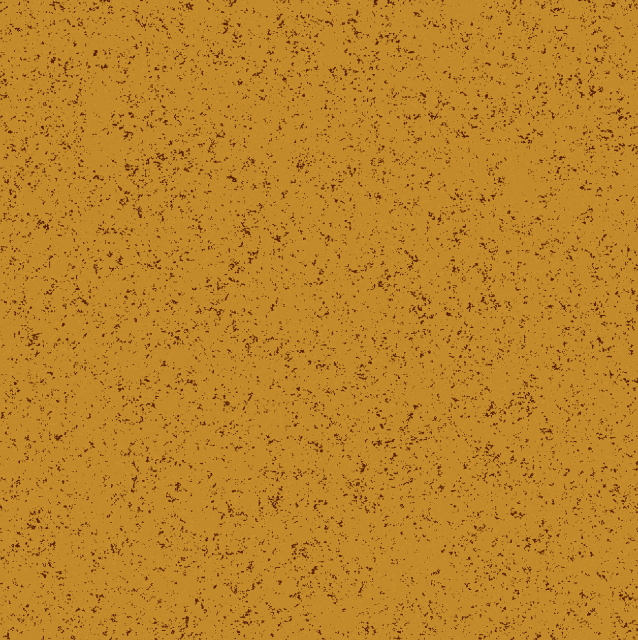
This texture is drawn by a Shadertoy shader. Its source:

```glsl
// Ochre ground peppered with fine, clumped dark brown grains.

float hash(vec2 cell) {
    uvec2 q = uvec2(ivec2(cell)) * uvec2(1597334673u, 3812015801u);
    uint h = (q.x ^ q.y) * 1597334673u;
    h = (h ^ (h >> 15u)) * 2246822519u;
    h ^= h >> 13u;
    return float(h >> 8u) / 16777216.0;
}

float valueNoise(vec2 p) {
    vec2 cell = floor(p);
    vec2 f = fract(p);
    f = f * f * (3.0 - 2.0 * f);
    return mix(
        mix(hash(cell), hash(cell + vec2(1, 0)), f.x),
        mix(hash(cell + vec2(0, 1)), hash(cell + vec2(1, 1)), f.x), f.y);
}

// Fine grit plus broader layers that gather it into clumps.
float grainField(vec2 uv) {
    mat2 turn = mat2(0.8, 0.6, -0.6, 0.8);
    float field = 0.34 * valueNoise(uv * vec2(620.0, 670.0));
    field += 0.36 * valueNoise(uv * vec2(290.0, 325.0) + 37.3);
    field += 0.20 * valueNoise(turn * uv * 120.0 + 91.7);
    field += 0.10 * valueNoise(turn * uv * 45.0 + 153.1);
    return field;
}

void mainImage(out vec4 fragColor, in vec2 fragCoord) {
    // Average a grid of samples so grains finer than a pixel stay smooth.
    const int GRID = 4;
    float coverage = 0.0;
    float meanField = 0.0;
    for (int y = 0; y < GRID; y++) {
        for (int x = 0; x < GRID; x++) {
            vec2 offset = (vec2(x, y) + 0.5) / float(GRID) - 0.5;
            float field = grainField((fragCoord + offset) / iResolution.y);
            coverage += smoothstep(0.65, 0.695, field);
            meanField += field;
        }
    }
    coverage /= float(GRID * GRID);
    meanField /= float(GRID * GRID);

    // Ground, with a faint pale rim around the grains.
    vec3 ochre = vec3(0.764, 0.542, 0.168);
    vec3 paleRim = vec3(0.784, 0.562, 0.173);
    vec3 darkGrain = vec3(0.35, 0.13, 0.02);
    vec3 color = mix(ochre, paleRim, smoothstep(0.51, 0.56, meanField));

    // Grains over the ground.
    color = mix(color, darkGrain, coverage);
    fragColor = vec4(color, 1.0);
}
```
